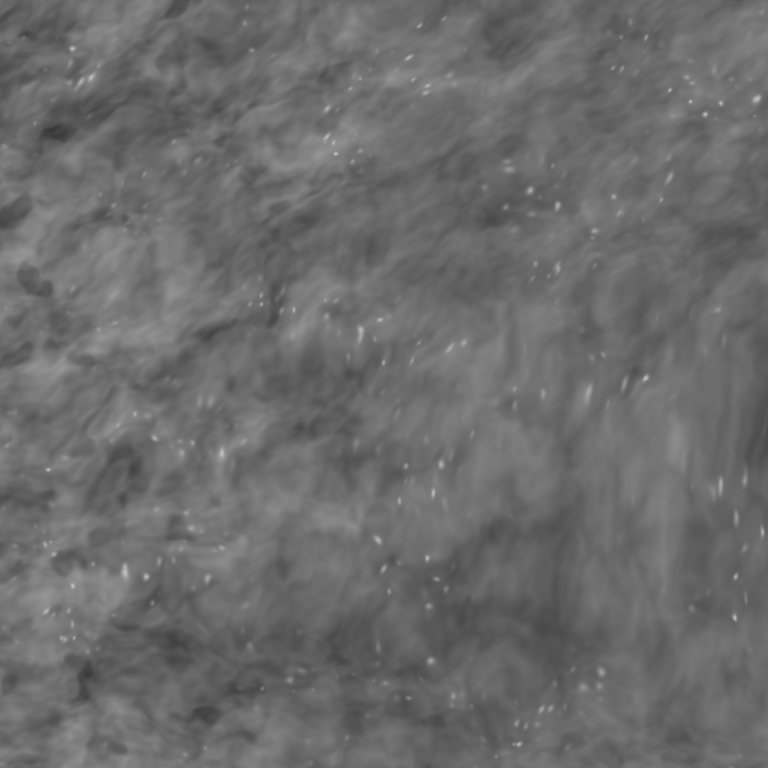
Reproduce this texture procedurally as a Shadertoy shader.

```glsl
#define BASE_GREY 0.412
#define MOTTLE_GAIN 1.0
#define PIT_DEPTH 0.085
#define STREAK_DEPTH 0.05
#define FLECK_CELLS 30.0
#define FLECK_GAIN 0.09
#define GLINT_CELLS 62.0
#define GLINT_GAIN 0.40
#define TILT 0.35
#define WARP 0.022

vec2 hash2(vec2 cell) {
    vec3 h = fract(cell.xyx * vec3(0.1031, 0.1030, 0.0973));
    h += dot(h, h.yzx + 33.33);
    return fract((h.xx + h.yz) * h.zy);
}

float cornerSlope(vec2 cell, vec2 offset) {
    float angle = 6.2832 * hash2(cell + 200.0).x;
    return dot(vec2(cos(angle), sin(angle)), offset);
}

// Gradient noise, centred on zero
float noise(vec2 p) {
    vec2 cell = floor(p), f = p - cell;
    vec2 w = f * f * f * (f * (f * 6.0 - 15.0) + 10.0);
    vec2 e = vec2(0.0, 1.0);
    float low = mix(cornerSlope(cell, f), cornerSlope(cell + e.yx, f - e.yx), w.x);
    float high = mix(cornerSlope(cell + e, f - e), cornerSlope(cell + 1.0, f - 1.0), w.x);
    return mix(low, high, w.y);
}

// Cellular scatter of soft grains with uneven size and strength
float grains(vec2 p, float radius, float sharpness) {
    vec2 cell = floor(p);
    float sum = 0.0;
    for (int y = -1; y <= 1; y++)
    for (int x = -1; x <= 1; x++) {
        vec2 c = cell + vec2(x, y);
        vec2 look = hash2(c + 571.0);
        vec2 d = p - c - hash2(c + 300.0);
        float r = radius * mix(0.7, 1.3, look.y);
        sum += pow(look.x, sharpness) * exp(-dot(d, d) / (r * r));
    }
    return sum;
}

// Cloudy mottling from broad patches down to fine grit
float mottle(vec2 p) {
    float sum = 0.0, frequency = 3.5;
    float amplitude = 0.085;
    for (int i = 0; i < 5; i++) {
        sum += amplitude * noise(p * frequency * vec2(0.85, 1.2) + float(i) * 17.3);
        frequency *= 2.15;
        amplitude *= i < 2 ? 1.15 : 0.68;
    }
    return sum;
}

void mainImage(out vec4 fragColor, in vec2 fragCoord) {
    vec2 uv = fragCoord / iResolution.y;

    // Bedding rises to the right in the upper part and lies flat below
    vec2 p = uv;
    p.y -= TILT * uv.x * smoothstep(0.0, 0.7, uv.y);
    p += WARP * vec2(noise(uv * 9.0 + 40.0), noise(uv * 9.0 + 80.0));
    p += 0.25 * WARP * vec2(noise(uv * 38.0 + 11.0), noise(uv * 38.0 + 63.0));

    // Rough pale side on the left, smoother stone on the right
    float rough = 1.0 - smoothstep(0.15, 0.6, uv.x + 0.3 * noise(uv * 3.0 + 9.0));
    float grey = BASE_GREY + 0.018 * rough;
    grey += MOTTLE_GAIN * mix(0.82, 1.2, rough) * mottle(p);

    // Dark pits
    float pit = noise(p * vec2(15.0, 22.0) + 130.0) + 0.4 * noise(p * 48.0 + 7.0);
    grey -= PIT_DEPTH * mix(0.35, 1.0, rough) * smoothstep(0.16, 0.46, pit);

    // Long faint streaks at the lower right
    float streak = smoothstep(0.05, 0.45, noise(p * vec2(3.0, 17.0) + 55.0));
    grey -= STREAK_DEPTH * streak * (1.0 - rough) * smoothstep(0.55, 0.3, uv.y);

    // Pale flecks and clustered bright glints
    float cluster = smoothstep(-0.12, 0.4, noise(uv * 6.5 + 25.0));
    grey += FLECK_GAIN * mix(0.3, 1.0, cluster) * grains(p * FLECK_CELLS, 0.28, 3.0);
    grey += GLINT_GAIN * mix(0.06, 1.0, cluster) * grains(p * GLINT_CELLS + 90.0, 0.21, 6.0);

    fragColor = vec4(vec3(clamp(grey, 0.18, 0.9)), 1.0);
}
```
